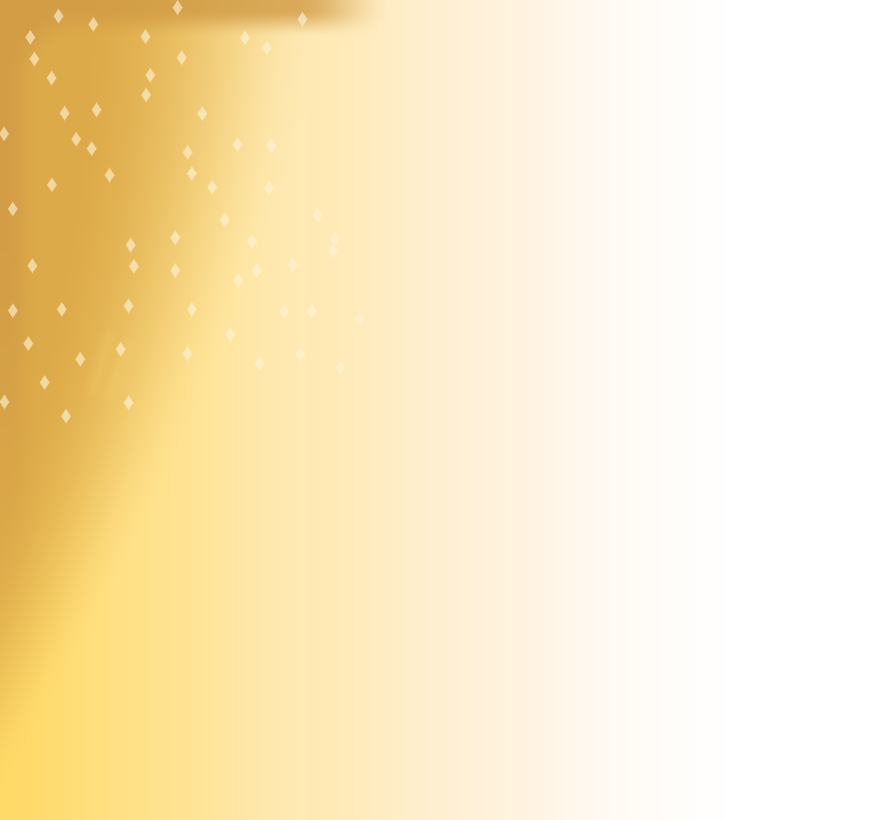
Write a WebGL 2 fragment shader that draws this background.

```glsl
#version 300 es
precision highp float;

#define AMBER vec3(0.865, 0.665, 0.285)
#define RIM_COLOR vec3(0.815, 0.605, 0.265)
#define SPARK_COLOR vec3(1.0, 0.955, 0.84)
#define SPARK_ALPHA 0.62
#define SPARK_SIZE vec2(0.0055, 0.0082)
#define SPARK_CELL 0.046
#define SPARK_DENSITY 0.74
#define BAND_COUNT 42.0
#define BAND_STRENGTH 0.35

uniform vec2 u_resolution;
out vec4 fragColor;

vec2 hash2(vec2 cell) {
  vec3 h = fract(cell.xyx * vec3(0.1031, 0.1030, 0.0973));
  h += dot(h, h.yzx + 33.33);
  return fract((h.xx + h.yz) * h.zy);
}

// Gold on the left running through cream to white
vec3 creamRamp(float x) {
  vec3 color = mix(vec3(1.0, 0.855, 0.41), vec3(1.0, 0.885, 0.55), smoothstep(0.0, 0.19, x));
  color = mix(color, vec3(0.998, 0.915, 0.71), smoothstep(0.15, 0.36, x));
  color = mix(color, vec3(1.0, 0.945, 0.855), smoothstep(0.34, 0.56, x));
  color = mix(color, vec3(1.0, 0.98, 0.955), smoothstep(0.52, 0.71, x));
  return mix(color, vec3(1.0), smoothstep(0.66, 0.84, x));
}

// Broad diagonal shade that narrows down the left side
float amberShade(vec2 p) {
  float center = 0.225 - 0.08 * p.y - 0.29 * p.y * p.y;
  float halfWidth = mix(0.14, 0.08, clamp(p.y / 0.7, 0.0, 1.0));
  return 1.0 - smoothstep(center - halfWidth, center + halfWidth, p.x);
}

// Dark border along the top and left, with a rounded inner corner
float rimShade(vec2 p) {
  vec2 v = vec2(0.085) - p;
  float d = length(max(v, 0.0)) + min(max(v.x, v.y), 0.0) - 0.055;
  float reach = (1.0 - smoothstep(0.33, 0.44, p.x)) * (1.0 - smoothstep(0.25, 0.7, p.y));
  return smoothstep(-0.013, 0.02, d) * reach;
}

// Soft light stroke between two points
float streak(vec2 p, vec2 a, vec2 b) {
  vec2 ab = b - a;
  float t = clamp(dot(p - a, ab) / dot(ab, ab), 0.0, 1.0);
  return 1.0 - smoothstep(0.0, 0.012, length(p - a - ab * t));
}

// Outline that holds the scattered diamonds
bool inSparkArea(vec2 c) {
  float right = 0.345 + 0.08 * smoothstep(0.22, 0.3, c.y);
  float bottom = 0.465 - 0.16 * max(c.x - 0.1, 0.0);
  return c.x < right && c.y < bottom;
}

float sparks(vec2 p, float pixel) {
  float cover = 0.0;
  vec2 home = floor(p / SPARK_CELL);
  for (int j = -1; j <= 1; j++) {
    for (int i = -1; i <= 1; i++) {
      vec2 cell = home + vec2(i, j);
      vec2 center = (cell + 0.05 + 0.9 * hash2(cell + 17.0)) * SPARK_CELL;
      if (hash2(cell + 71.0).x > SPARK_DENSITY || !inSparkArea(center)) continue;
      vec2 q = abs(p - center) / SPARK_SIZE;
      float d = (q.x + q.y - 1.0) * SPARK_SIZE.x * 0.8;
      cover = max(cover, 1.0 - smoothstep(-pixel, pixel, d));
    }
  }
  return cover;
}

void main() {
  // Width is one unit; y runs down from the top edge
  vec2 p = vec2(gl_FragCoord.x, u_resolution.y - gl_FragCoord.y) / u_resolution.x;

  // Faint vertical steps in the ramp
  float stepped = (floor(p.x * BAND_COUNT) + 0.5) / BAND_COUNT;
  vec3 color = creamRamp(mix(p.x, stepped, BAND_STRENGTH));

  // Warm shading
  color = mix(color, AMBER, amberShade(p));
  color = mix(color, RIM_COLOR, 0.8 * rimShade(p));

  // Pale strokes
  float strokes = streak(p, vec2(0.103, 0.435), vec2(0.122, 0.375))
                + streak(p, vec2(0.123, 0.44), vec2(0.144, 0.385));
  color = mix(color, vec3(0.97, 0.82, 0.43), 0.22 * min(strokes, 1.0));

  // Diamonds
  color = mix(color, SPARK_COLOR, SPARK_ALPHA * sparks(p, 0.75 / u_resolution.x));
  fragColor = vec4(color, 1.0);
}
```
